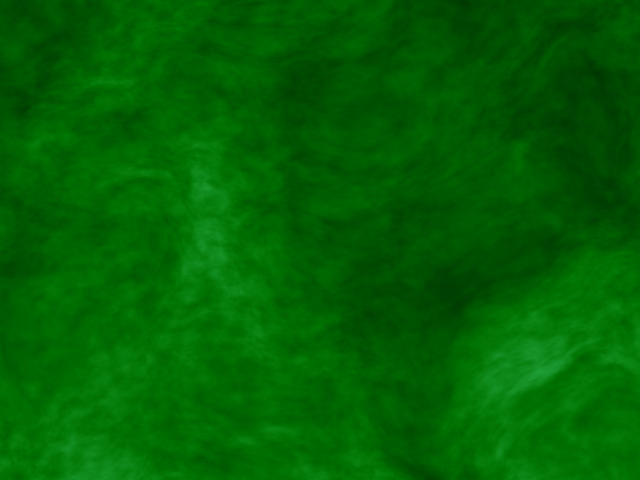
A Shadertoy shader for this texture:

```glsl
// Deep green smoke: broad clouds gently folded by a domain warp, darkened by
// thin creases and covered with fine brushed grain. The brightest wisps turn
// pale teal, and the lower part of the canvas is lighter than the upper.
#define CLOUD_SCALE 1.9
#define WARP_AMOUNT 0.45
#define BASE_GREEN 0.398
#define CLOUD_CONTRAST 0.46
#define CREASE_DEPTH 0.085
#define STREAK_CONTRAST 0.13
#define GRAIN_CONTRAST 0.13
#define LOWER_LIGHT 0.11
#define WISP_TINT vec3(0.12, 0.0, 0.21)

// Integer hash giving a lattice gradient in -1..1
vec2 latticeGradient(vec2 cell) {
    uvec2 h = uvec2(ivec2(cell)) * 1664525u + 1013904223u;
    h.x += h.y * 1664525u;
    h.y += h.x * 1664525u;
    h ^= h >> 16u;
    h.x += h.y * 1664525u;
    h.y += h.x * 1664525u;
    h ^= h >> 16u;
    return vec2(h & 65535u) / 32767.5 - 1.0;
}

float gradientNoise(vec2 p) {
    vec2 cell = floor(p), f = p - cell;
    vec2 blend = f * f * f * (f * (f * 6.0 - 15.0) + 10.0);
    vec2 e = vec2(0.0, 1.0);
    float a = dot(latticeGradient(cell), f);
    float b = dot(latticeGradient(cell + e.yx), f - e.yx);
    float c = dot(latticeGradient(cell + e.xy), f - e.xy);
    float d = dot(latticeGradient(cell + e.yy), f - e.yy);
    return mix(mix(a, b, blend.x), mix(c, d, blend.x), blend.y);
}

// Sum of rotated octaves
float fbm(vec2 p, int octaves) {
    const mat2 turn = mat2(0.8, 0.6, -0.6, 0.8);
    float sum = 0.0, amplitude = 0.5;
    for (int i = 0; i < octaves; i++) {
        sum += amplitude * gradientNoise(p);
        p = turn * p * 2.03 + 17.3;
        amplitude *= 0.56;
    }
    return sum;
}

// Sum of folded octaves, high along thin curved lines
float creases(vec2 p) {
    float sum = 0.0, amplitude = 0.5;
    for (int i = 0; i < 4; i++) {
        float fold = 1.0 - min(1.0, 3.0 * abs(gradientNoise(p)));
        sum += amplitude * fold * fold;
        p = p.yx * 2.1 + 9.7;
        amplitude *= 0.6;
    }
    return sum;
}

void mainImage(out vec4 fragColor, in vec2 fragCoord) {
    vec2 uv = fragCoord / iResolution.y;
    vec2 p = uv * CLOUD_SCALE + vec2(3.7, 8.2);

    // Two smooth folds of the plane bend the clouds into arcs
    vec2 fold = vec2(fbm(p + 1.7, 2), fbm(p + 31.4, 2));
    vec2 q = p + WARP_AMOUNT * 1.5 * fold;
    vec2 curl = vec2(fbm(q * 1.7 + 52.1, 3), fbm(q * 1.7 + 77.9, 3));
    vec2 w = q + WARP_AMOUNT * 0.7 * curl;

    // Broad body and creases follow the folded plane
    float cloud = fbm(w, 7);
    float crease = creases(w * 1.5 + 12.6) - 0.42;

    // Brushed streaks lie mostly level; the grain is nearly unfolded
    vec2 along = vec2(w.x + 0.3 * w.y, w.y - 0.3 * w.x);
    float streak = fbm(along * vec2(4.5, 11.0), 4);
    float grain = fbm(uv * vec2(24.0, 32.0) + 3.0 * fold, 3);

    // Texture is livelier where the smoke is lit
    float lit = clamp(1.0 + 1.2 * cloud, 0.6, 1.5);
    float green = BASE_GREEN + CLOUD_CONTRAST * cloud
                - CREASE_DEPTH * crease
                + lit * (STREAK_CONTRAST * streak + GRAIN_CONTRAST * grain)
                + LOWER_LIGHT * (0.5 - uv.y);
    green = clamp(green, 0.08, 0.66);

    // Pale teal on the brightest wisps
    float wisp = smoothstep(0.43, 0.65, green);
    vec3 color = vec3(0.0, green, 0.012 * green) + WISP_TINT * wisp;
    fragColor = vec4(color, 1.0);
}
```
